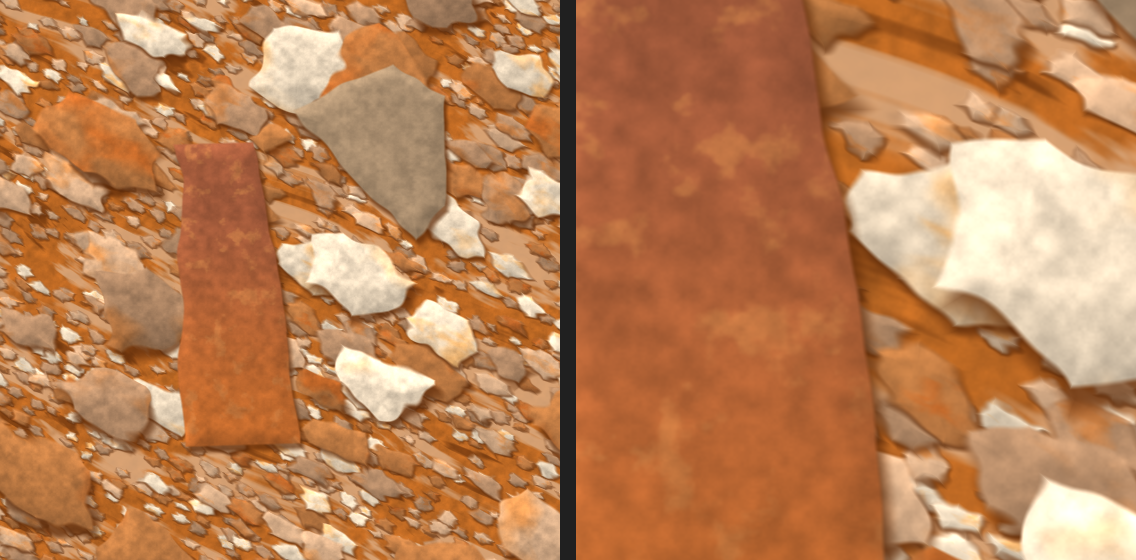
Left, the full canvas; right, a detail of the centre.
Reproduce this texture procedurally as a WebGL 2 fragment shader.

```glsl
#version 300 es
precision highp float;
// Sunlit angular rubble bedded in orange soil, with a rust slab and a grey wedge.

#define BED_ANGLE 0.5
#define LIGHT_DROP vec2(0.45, -0.9)
#define SOFTNESS 0.0016
#define SHADOW_DEPTH 0.72
#define GRAIN_CONTRAST 0.34
#define SOIL vec3(0.74, 0.41, 0.14)
#define CREVICE vec3(0.36, 0.16, 0.03)
#define RUST vec3(0.73, 0.47, 0.26)
#define TAN vec3(0.73, 0.56, 0.42)
#define PALE vec3(0.87, 0.70, 0.55)
#define CREAM vec3(0.95, 0.87, 0.76)

uniform vec2 u_resolution;
out vec4 outColor;

float hash(vec2 p) {
  return fract(sin(dot(p, vec2(127.1, 311.7))) * 43758.5453);
}

float noise(vec2 p) {
  vec2 i = floor(p), f = fract(p);
  f = f * f * (3.0 - 2.0 * f);
  return mix(mix(hash(i), hash(i + vec2(1, 0)), f.x),
             mix(hash(i + vec2(0, 1)), hash(i + vec2(1, 1)), f.x), f.y);
}

float fbm(vec2 p) {
  float sum = 0.0, amp = 0.5;
  for (int i = 0; i < 4; i++) {
    sum += amp * noise(p);
    p = p * 2.03 + 17.3;
    amp *= 0.5;
  }
  return sum / 0.9375;
}

// Canvas position to axes along and across the bedding
vec2 toBed(vec2 p) {
  float c = cos(BED_ANGLE), s = sin(BED_ANGLE);
  return vec2(c * p.x - s * p.y, s * p.x + c * p.y);
}

// Irregular convex six-sided stone
float stoneShape(vec2 q, vec2 id, float size) {
  float d = -1.0, turn = 6.2832 * hash(id + 3.7);
  for (int i = 0; i < 6; i++) {
    vec2 key = id + float(i) * 5.31;
    float a = turn + 1.0472 * (float(i) + 0.6 * (hash(key) - 0.5));
    d = max(d, dot(q, vec2(cos(a), sin(a))) - size * mix(0.3, 0.6, hash(key + 9.2)));
  }
  return d;
}

vec3 stoneTint(float pick) {
  vec3 tint = mix(RUST, TAN, step(0.2, pick));
  tint = mix(tint, PALE, step(0.50, pick));
  return mix(tint, CREAM, step(0.78, pick));
}

// Drop shadow, then a body darkened on faces turned from the light
void paint(inout vec3 col, float d, float dropD, float drop, vec3 tint, float blur) {
  float shadow = 1.0 - smoothstep(-0.5 * drop, 0.35 * drop + blur, dropD);
  col = mix(col, CREVICE, SHADOW_DEPTH * shadow);
  float facing = clamp((d - dropD) / drop, -1.0, 1.0);
  tint *= 1.0 - 0.2 * facing * smoothstep(-3.0 * drop, 0.0, d);
  col = mix(col, tint, 1.0 - smoothstep(-blur, blur, d));
}

// One size class of stones on a jittered grid stretched along the bedding
void scatter(inout vec3 col, vec2 p, float scale, float aspect, float density, float grain) {
  vec2 stretch = vec2(scale / aspect, scale);
  vec2 q = toBed(p) * stretch + scale * 1.73;
  q += 0.16 * (vec2(noise(q * 5.0), noise(q * 5.0 + 31.0)) - 0.5);
  float drop = 0.09;
  vec2 shift = toBed(LIGHT_DROP) * drop * vec2(1.0 / aspect, 1.0);
  float blur = scale * (SOFTNESS + 0.6 / min(u_resolution.x, u_resolution.y));
  for (int y = -1; y <= 1; y++)
  for (int x = -1; x <= 1; x++) {
    vec2 id = floor(q) + vec2(x, y);
    float cover = density * (0.45 + 1.1 * noise(id / stretch * 5.0 + scale));
    if (hash(id + 0.41) > cover) continue;
    vec2 centre = id + 0.2 + 0.6 * vec2(hash(id + 1.3), hash(id + 2.9));
    float size = mix(0.5, 1.05, hash(id + 6.1));
    float d = stoneShape(q - centre, id, size);
    float dropD = stoneShape(q - centre - shift, id, size);
    vec3 tint = stoneTint(hash(id + 8.8)) * mix(0.9, 1.06, hash(id + 4.4));
    tint = mix(tint, tint * vec3(1.04, 0.86, 0.62), smoothstep(0.5, 0.8, fbm(q * 2.0 + id)));
    paint(col, d, dropD, drop, tint * (1.0 + grain), blur);
  }
}

// Tall slab, widening and leaning towards its foot
float slabShape(vec2 p) {
  float t = clamp((p.y - 0.205) / 0.54, 0.0, 1.0);
  float middle = mix(0.425, 0.387, t) + 0.022 * (noise(vec2(p.y * 9.0, 2.0)) - 0.5);
  float halfWidth = mix(0.103, 0.07, t) + 0.012 * (noise(vec2(p.y * 22.0, 7.0)) - 0.5);
  return max(abs(p.x - middle) - halfWidth, abs(p.y - 0.475 + 0.03 * (0.42 - p.x)) - 0.27);
}

// Broad wedge pointing down
float wedgeShape(vec2 p) {
  p += 0.012 * (vec2(noise(p * 26.0), noise(p * 26.0 + 9.0)) - 0.5) - vec2(0.69, 0.75);
  float d = max(dot(p, vec2(-0.43, 0.90)) - 0.118, dot(p, vec2(0.49, 0.87)) - 0.122);
  d = max(d, max(p.x - 0.106, dot(p, vec2(0.74, -0.68)) - 0.16));
  return max(d, dot(p, vec2(-0.72, -0.69)) - 0.088);
}

void main() {
  vec2 p = gl_FragCoord.xy / min(u_resolution.x, u_resolution.y);
  vec2 bed = toBed(p);
  float grain = GRAIN_CONTRAST * (fbm(p * 75.0) - 0.5);

  // Soil with pale strata and dark cracks along the bedding
  float strata = fbm(bed * vec2(7.0, 38.0) + 2.0 * noise(p * 5.0));
  vec3 col = SOIL * (1.0 + grain);
  col = mix(col, PALE, 0.75 * smoothstep(0.52, 0.68, strata));
  col = mix(col, CREVICE, 0.6 * smoothstep(0.36, 0.24, strata));

  // Stones from gravel up to boulders
  scatter(col, p, 46.0, 1.9, 0.60, grain);
  scatter(col, p, 25.0, 2.1, 0.50, grain);
  scatter(col, p, 12.0, 1.7, 0.42, grain);
  scatter(col, p, 5.5, 1.4, 0.34, grain);

  // The two largest rocks
  float speck = 1.0 + 0.8 * grain + 0.12 * (fbm(p * 14.0) - 0.5);
  float drop = 0.012, blur = SOFTNESS + 0.6 / min(u_resolution.x, u_resolution.y);
  vec2 shift = LIGHT_DROP * drop;
  paint(col, wedgeShape(p), wedgeShape(p - shift), drop, vec3(0.66, 0.55, 0.43) * speck, blur);
  vec3 slab = mix(vec3(0.77, 0.42, 0.18), vec3(0.63, 0.35, 0.23), smoothstep(0.22, 0.65, p.y));
  slab = mix(slab, RUST * 1.1, 0.5 * smoothstep(0.6, 0.8, fbm(p * 38.0)));
  paint(col, slabShape(p), slabShape(p - shift), drop, slab * speck, blur);

  outColor = vec4(clamp(col, 0.0, 1.0), 1.0);
}
```
